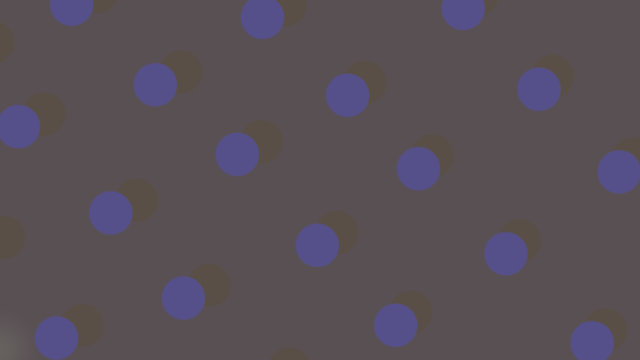
Give the GLSL for this pattern, as a Shadertoy shader.

```glsl
// Scattered violet discs with offset olive shadows on a muted mauve ground.

#define RADIUS 0.0603              // disc radius, in canvas heights
#define EDGE 0.0032                // half width of the soft rim
#define ANCHOR vec2(0.637, 0.551)  // lattice origin
#define STEP_ALONG vec2(0.336, 0.169)
#define STEP_ACROSS vec2(0.213, -0.229)
#define BEND 0.0208                // upward curve of the rows
#define JITTER vec2(0.085, 0.045)  // full range of the random shift
#define SHADOW_FAR vec2(0.071, 0.035)
#define SHADOW_NEAR vec2(0.037, 0.036)

const vec3 GROUND = vec3(0.350, 0.314, 0.330);
const vec3 SHADOW = vec3(0.350, 0.310, 0.275);
const vec3 DISC   = vec3(0.332, 0.314, 0.542);
const vec3 GLOW   = vec3(0.420, 0.405, 0.385);

vec2 hash2(vec2 p) {
    vec3 q = fract(p.xyx * vec3(0.1031, 0.1030, 0.0973));
    q += dot(q, q.yzx + 33.33);
    return fract((q.xx + q.yz) * q.zy);
}

// Centre of one disc: a skewed, bent lattice with random shifts
vec2 discCentre(vec2 cell) {
    vec2 centre = ANCHOR + cell.x * STEP_ALONG + cell.y * STEP_ACROSS;
    centre.y += BEND * cell.x * cell.x;
    return centre + (hash2(cell + 17.0) - 0.5) * JITTER;
}

// Coverage of a soft-edged disc
float disc(vec2 p, vec2 centre) {
    return 1.0 - smoothstep(-EDGE, EDGE, length(p - centre) - RADIUS);
}

void mainImage(out vec4 fragColor, in vec2 fragCoord) {
    vec2 p = fragCoord / iResolution.y;

    // Collect both layers, so every shadow lies below every disc
    float discMask = 0.0, shadowMask = 0.0;
    for (int i = -2; i <= 3; i++) {
        for (int j = -3; j <= 3; j++) {
            vec2 centre = discCentre(vec2(i, j));
            // Shadows draw closer to their discs toward the right
            vec2 shift = mix(SHADOW_FAR, SHADOW_NEAR, smoothstep(0.5, 1.25, centre.x));
            discMask = max(discMask, disc(p, centre));
            shadowMask = max(shadowMask, disc(p, centre + shift));
        }
    }

    // Ground with a faint glow in the lower left corner
    float glow = 1.0 - smoothstep(0.0, 0.12, length(p - vec2(0.0, 0.03)));
    vec3 color = mix(GROUND, GLOW, 0.7 * glow);
    color = mix(color, SHADOW, shadowMask);
    color = mix(color, DISC, discMask);
    fragColor = vec4(color, 1.0);
}
```
